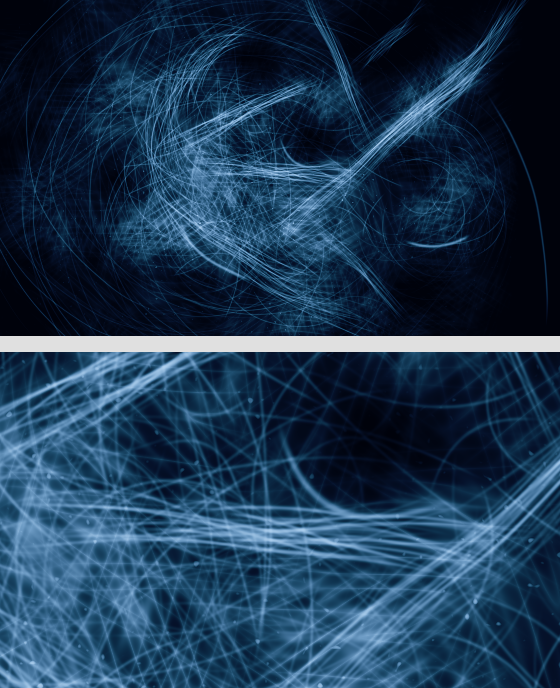
Top, the full canvas; bottom, a detail of the centre.
Reproduce this background procedurally as a Shadertoy shader.

```glsl
// Glowing blue filaments swirling through dark space: bundles of thin strands,
// swarms of arcs and random chords over a fibrous haze with dark hollows.
// Light is summed as one level, then mapped to a colour ramp.

const float THIN = 0.0018;

vec4 hash4(float n) {
  vec4 h = fract(vec4(n) * vec4(0.1031, 0.1030, 0.0973, 0.1099));
  h += dot(h, h.wzxy + 33.33);
  return fract((h.xxyz + h.yzzw) * h.zywx);
}

vec2 polar(float angle) { return vec2(cos(angle), sin(angle)); }

float corner(vec2 cell, vec2 offset) {
  return dot(hash4(dot(cell, vec2(1, 157))).xy * 2.0 - 1.0, offset);
}

float gradientNoise(vec2 p) {
  vec2 c = floor(p), f = p - c, e = vec2(1, 0);
  vec2 u = f * f * (3.0 - 2.0 * f);
  return mix(mix(corner(c, f), corner(c + e, f - e), u.x),
    mix(corner(c + e.yx, f - e.yx), corner(c + 1.0, f - 1.0), u.x), u.y);
}

float fbm(vec2 p) {
  float sum = 0.0, gain = 1.0;
  for (int i = 0; i < 4; i++) {
    sum += gain * gradientNoise(p);
    p = mat2(1.6, 1.2, -1.2, 1.6) * p + 7.3;
    gain *= 0.6;
  }
  return sum;
}

float blob(vec2 p, vec4 shape) {
  vec2 q = (p - shape.xy) / shape.zw;
  return exp(-dot(q, q));
}

// One parabolic strand; positive bend bulges to the left of a -> b.
float strand(vec2 p, vec2 a, vec2 b, float bend, float width) {
  float len = length(b - a);
  vec2 dir = (b - a) / len, q = p - a;
  float t = dot(q, dir) / len;
  float slope = 4.0 * bend * (1.0 - 2.0 * t) / len;
  float d = dot(q, vec2(-dir.y, dir.x)) - 4.0 * bend * t * (1.0 - t);
  float fade = smoothstep(0.0, 0.2, t) * (1.0 - smoothstep(0.8, 1.0, t));
  return fade * exp(-d * d / (width * width * (1.0 + slope * slope)));
}

// Nearly parallel strands with scattered ends.
float bundle(vec2 p, vec4 ends, float bend, float spread, float seed) {
  float light = 0.0;
  for (int i = 0; i < 25; i++) {
    vec4 h = hash4(seed + float(i)), k = hash4(seed + float(i) + 900.0);
    vec4 e = mix(ends, ends.zwxy, 0.4 * k.xxyy) + spread * (h * 2.0 - 1.0);
    light += (0.4 + 1.6 * k.z * k.z) * strand(p, e.xy, e.zw, bend * (0.5 + k.w), THIN);
  }
  return light;
}

// Partial rings around a loose centre, mostly on the facing side.
float arcSwarm(vec2 p, float jitter, vec2 radii, float facing, int count, float seed) {
  float light = 0.0;
  for (int i = 0; i < count; i++) {
    vec4 h = hash4(seed + float(i)), k = hash4(seed + float(i) + 400.0);
    vec2 q = p - jitter * (h.xy * 2.0 - 1.0);
    float r = length(q), d = (r - mix(radii.x, radii.y, h.z)) / THIN;
    float side = dot(q / max(r, 0.001), polar(facing + 4.4 * (h.w - 0.5)));
    light += (0.25 + k.x * k.x) * smoothstep(0.6, 0.98, side) * exp(-d * d);
  }
  return light;
}

// Short strands in all directions.
float chords(vec2 p, vec2 extent, int count, float seed) {
  float light = 0.0;
  for (int i = 0; i < count; i++) {
    vec4 h = hash4(seed + float(i)), k = hash4(seed + float(i) + 700.0);
    vec2 mid = extent * (h.xy + h.zw - 1.0), reach = polar(6.283 * k.x) * mix(0.05, 0.18, k.y);
    light += (0.3 + k.w) * strand(p, mid - reach, mid + reach, 0.08 * (k.z - 0.5), THIN);
  }
  return light;
}

// Stretched noise ridges in several directions, each shown in patches.
float fibres(vec2 p) {
  float sum = 0.0;
  for (float n = 0.0; n < 5.0; n++) {
    vec2 d = polar(0.6 + n * 0.63);
    vec2 q = vec2(dot(p, d) * 5.0, dot(p, vec2(-d.y, d.x)) * 55.0) + n * 17.0;
    float patchy = smoothstep(-0.2, 0.35, gradientNoise(p * 5.0 + n * 9.0));
    sum += patchy * exp(-11.0 * abs(gradientNoise(q)));
  }
  return sum;
}

vec3 ramp(float level) {
  vec3 stops[7] = vec3[7](vec3(0, 0.008, 0.045), vec3(0.02, 0.07, 0.17), vec3(0.05, 0.19, 0.3),
    vec3(0.12, 0.31, 0.44), vec3(0.26, 0.45, 0.61), vec3(0.44, 0.62, 0.78), vec3(0.75, 0.87, 0.98));
  int i = int(clamp(level, 0.0, 5.0));
  return mix(stops[i], stops[i + 1], clamp(level - float(i), 0.0, 1.0));
}

void mainImage(out vec4 fragColor, in vec2 fragCoord) {
  vec2 uv = fragCoord / iResolution.y;
  vec2 p = uv + 0.017 * vec2(gradientNoise(uv * 5.0), gradientNoise(uv * 5.0 + 19.0));
  // Haze, weakened by hollows
  vec4 clouds[5] = vec4[5](vec4(0.7, 0.5, 0.68, 0.6), vec4(0.68, 0.45, 0.36, 0.33),
    vec4(1.33, 0.43, 0.17, 0.25), vec4(0.93, 0.12, 0.27, 0.15), vec4(0.5, 0.9, 0.25, 0.2));
  vec4 hollows[4] = vec4[4](vec4(0.92, 0.57, 0.08, 0.08), vec4(0.74, 0.83, 0.13, 0.07),
    vec4(1.17, 0.85, 0.17, 0.12), vec4(1.25, 0.14, 0.2, 0.1));
  float haze = blob(p, clouds[1]) + 1.3 * strand(p, vec2(0.7, 0.18), vec2(1.65, 1.04), 0.0, 0.07);
  float open = 1.0 - smoothstep(1.44, 1.6, p.x);
  for (int i = 0; i < 5; i++) haze += blob(p, clouds[i]);
  for (int i = 0; i < 4; i++) open *= 1.0 - 0.9 * blob(p, hollows[i]);
  haze *= clamp(0.8 + 1.1 * fbm(p * 4.5), 0.15, 1.7);
  float sparks = smoothstep(0.35, 0.6, gradientNoise(uv * 130.0));
  float light = open * haze * (0.4 + 0.9 * fibres(p + 0.03 * gradientNoise(p * 3.0)) + 1.5 * sparks);
  // Swirls and tangle
  float web = arcSwarm(p - vec2(0.72, 0.47), 0.18, vec2(0.12, 0.65), 3.1, 130, 71.0)
    + arcSwarm(p - vec2(1.25, 0.43), 0.11, vec2(0.06, 0.25), -0.6, 50, 210.0)
    + chords(p - vec2(0.74, 0.44), vec2(0.42, 0.4), 170, 330.0);
  light += 1.4 * web * (0.15 + 0.85 * open);
  // Bundles: end points, then bend, spread and gain
  vec4 ends[12] = vec4[12](vec4(0.78, 0.24, 1.54, 0.9), vec4(1, 0.46, 1.53, 0.88),
    vec4(0.42, 0.52, 1, 0.78), vec4(0.56, 0.5, 1.1, 0.46), vec4(0.55, 0.98, 0.64, 0.16),
    vec4(0.8, 0.97, 0.46, 0.56), vec4(0.44, 0.46, 1, 0.08), vec4(1.22, 0.62, 1.6, 1.08),
    vec4(0.88, 1.1, 1.14, 0.55), vec4(1.04, 0.78, 1.3, 1), vec4(0.9, 0.37, 1.23, 0.02),
    vec4(0.6, 0.27, 1.18, 0));
  vec3 style[12] = vec3[12](vec3(0.01, 0.035, 1.7), vec3(0, 0.035, 1.5), vec3(0.01, 0.035, 1.7),
    vec3(0.015, 0.03, 1.6), vec3(-0.13, 0.06, 1.7), vec3(-0.07, 0.04, 1.5), vec3(-0.03, 0.06, 1.5),
    vec3(-0.02, 0.045, 1.2), vec3(0, 0.028, 1.1), vec3(0.01, 0.025, 0.6), vec3(0.01, 0.025, 0.8),
    vec3(-0.02, 0.045, 1));
  for (int i = 0; i < 12; i++)
    light += style[i].z * bundle(p, ends[i], style[i].x, style[i].y, 500.0 + 61.0 * float(i));
  // Sharp rims
  light += 5.0 * strand(p, vec2(0.54, 0.33), vec2(0.75, 0.16), -0.03, 0.004);
  light += 5.0 * strand(p, vec2(1.2, 0.29), vec2(1.4, 0.31), -0.03, 0.004);
  light += 4.0 * strand(p, vec2(0.83, 0.6), vec2(1, 0.52), -0.055, 0.003);
  light += 2.0 * strand(p, vec2(1.44, 0.75), vec2(1.62, 0), 0.07, 0.003);
  fragColor = vec4(ramp(6.0 * (1.0 - exp(0.03 - light / 4.2))), 1);
}
```
